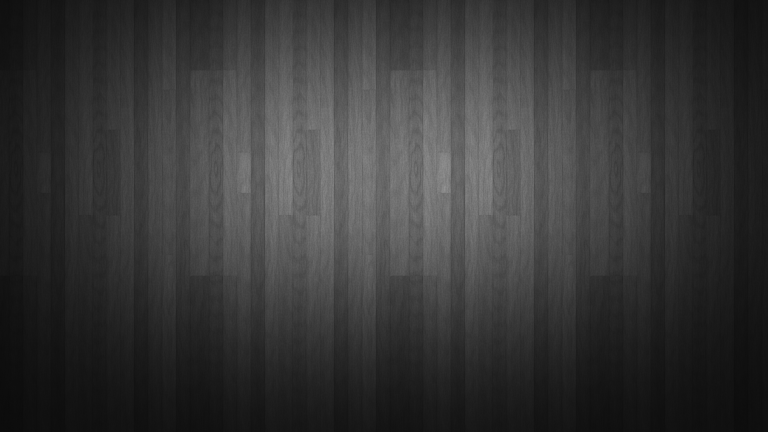
This texture is drawn by a Shadertoy shader. Its source:

```glsl
#define PERIOD 0.46296
#define PHASE 0.4398
#define PLANK 0.03222
#define GLOW_CENTER vec2(0.89, 0.607)
#define GLOW_SIZE vec2(0.67, 0.39)
#define GLOW_LEVEL 0.415
#define BASE_LEVEL 0.05
#define RING_DEPTH 0.13
#define PORE_DEPTH 0.09
#define SPECKLE_DEPTH 0.10
#define SEAM_DEPTH 0.07

// Plank tones outside and between the two end joints, and joint heights
const float outerTone[14] = float[14](0.82, 0.86, 0.97, 1.02, 0.88, 1.06, 1.00,
                                      0.96, 1.04, 1.04, 0.87, 0.99, 1.05, 0.87);
const float innerTone[14] = float[14](0.97, 0.92, 1.05, 1.12, 0.88, 1.06, 1.10,
                                      0.96, 0.93, 1.04, 0.87, 0.99, 0.99, 0.87);
const float upperJoint[14] = float[14](0.838, 0.838, 0.838, 0.648, 2.0, 2.0, 2.0,
                                       2.0, 0.699, 2.0, 2.0, 2.0, 0.792, 2.0);
const float lowerJoint[14] = float[14](0.361, 0.361, 0.361, 0.553, -1.0, -1.0, 0.502,
                                       -1.0, 0.502, -1.0, -1.0, -1.0, 0.41, -1.0);

float hash(vec2 p) {
    vec3 q = fract(vec3(p.xyx) * 0.1031);
    q += dot(q, q.yzx + 33.33);
    return fract((q.x + q.y) * q.z);
}

// Distance to the nearest scattered point
float cellular(vec2 p) {
    vec2 cell = floor(p), local = fract(p);
    float nearest = 2.0;
    for (int j = -1; j <= 1; j++)
    for (int i = -1; i <= 1; i++) {
        vec2 o = vec2(i, j);
        vec2 point = vec2(hash(cell + o), hash(cell + o + 57.0));
        nearest = min(nearest, length(o + point - local));
    }
    return nearest;
}

// Stretched growth rings, closed around a heart on two of the planks
float rings(vec2 q, int plank, float seed) {
    bool heart = plank == 1 || plank == 7;
    float side = heart ? 0.0 : mix(-1.6, 1.6, seed);
    float height = heart ? 0.607 : 0.25 + 0.6 * fract(seed * 7.3);
    float stretch = heart ? 15.0 : 8.0;
    vec2 d = vec2(q.x + side, (q.y - height) * stretch);
    d.x += 0.16 * sin(q.y * 31.0 + seed * 40.0) + 0.08 * sin(q.y * 73.0 + q.x * 2.0);
    float r = sqrt(dot(d, d) + 0.01);
    r += 0.05 * sin(q.y * 110.0 + q.x * 5.0);
    float line = 0.5 + 0.5 * sin(r * 11.0 + seed * 6.0);
    float fade = heart ? 1.0 / (1.0 + 0.25 * r) : 0.6 / (1.0 + 0.3 * r);
    return line * line * line * fade;
}

void mainImage(out vec4 fragColor, in vec2 fragCoord) {
    vec2 p = fragCoord / iResolution.y;
    float pixel = 1.0 / iResolution.y;

    // Repeating floor: one wide plank, then thirteen equal ones
    float x = mod(p.x - PHASE, PERIOD);
    float wide = PERIOD - 13.0 * PLANK;
    int plank = int(clamp(floor((x - wide) / PLANK) + 1.0, 0.0, 13.0));
    float left = plank == 0 ? 0.0 : wide + float(plank - 1) * PLANK;
    float width = plank == 0 ? wide : PLANK;
    float across = (x - left) / width * 2.0 - 1.0;
    float edge = min(x - left, left + width - x);

    // Boards laid end to end
    float high = upperJoint[plank], low = lowerJoint[plank];
    float inside = smoothstep(-pixel, pixel, p.y - low)
                 * smoothstep(-pixel, pixel, high - p.y);
    float tone = mix(outerTone[plank], innerTone[plank], inside);
    float section = p.y > high ? 2.0 : (p.y < low ? 0.0 : 1.0);
    float seed = hash(vec2(float(plank) + 3.0, section + 11.0));

    // Grain: rings, long pores and fine speckle
    float ring = rings(vec2(across, p.y), plank, seed);
    float pores = cellular(vec2(x * 270.0, p.y * 34.0) + seed * 50.0);
    float speckle = cellular(vec2(x, p.y) * vec2(280.0, 210.0));
    tone *= 1.02 - RING_DEPTH * (ring - 0.12);
    tone *= 1.0 + PORE_DEPTH * (pores - 0.45) + SPECKLE_DEPTH * (speckle - 0.45);
    tone *= 1.0 + 0.025 * sin(across * 4.0 + seed * 20.0 + 2.0 * sin(p.y * 9.0));

    // Faint seams at plank sides, fainter still at board ends
    float joint = min(abs(p.y - high), abs(p.y - low));
    float seam = 1.0 - smoothstep(0.0, 0.001 + pixel, edge);
    float end = 1.0 - smoothstep(0.0, 0.001 + pixel, joint);
    tone *= 1.0 - SEAM_DEPTH * max(seam, 0.6 * end);

    // Broad pool of light fading to the borders
    vec2 g = abs(p - GLOW_CENTER) / GLOW_SIZE;
    float light = BASE_LEVEL + GLOW_LEVEL * exp(-pow(g.x, 2.4) - g.y * g.y);
    fragColor = vec4(vec3(clamp(light * tone, 0.0, 1.0)), 1.0);
}
```
